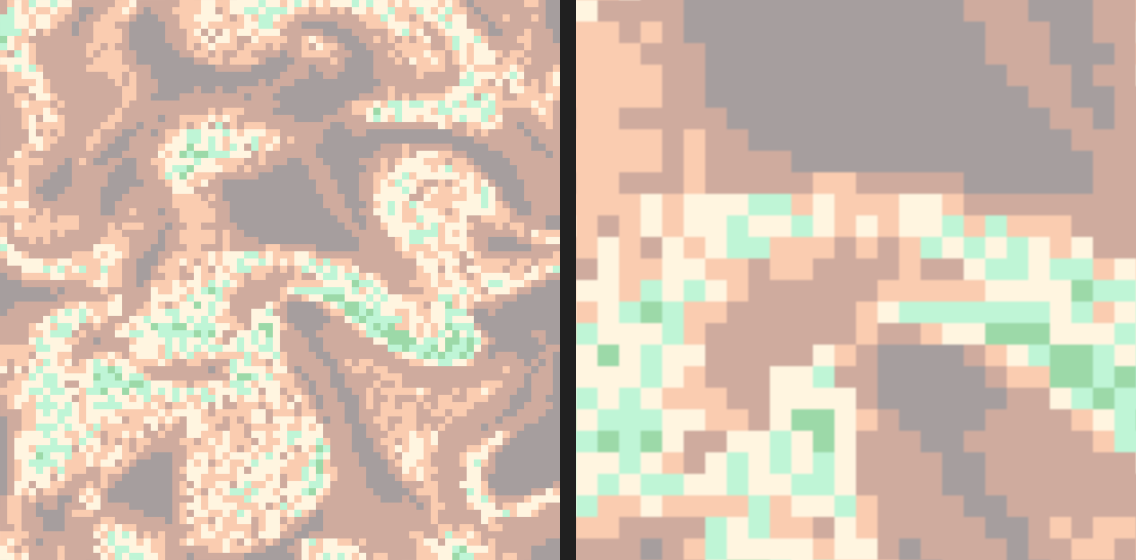
Left, the full canvas; right, a detail of the centre.
A three.js fragment shader for this texture:

```glsl
// Blocky pastel terrain: winding grey and mauve bands around speckled cream and mint patches.
varying vec2 vUv;

const float CELLS = 78.0;

float hash(vec2 p) {
  vec3 q = fract(vec3(p.xyx) * 0.1031);
  q += dot(q, q.yzx + 33.33);
  return fract((q.x + q.y) * q.z);
}

// Unit gradient at a lattice point, dotted with the offset from it.
float corner(vec2 lattice, vec2 offset) {
  float angle = 6.2832 * hash(lattice + 17.0);
  return dot(vec2(cos(angle), sin(angle)), offset);
}

float gradientNoise(vec2 p) {
  vec2 i = floor(p);
  vec2 f = p - i;
  vec2 u = f * f * (3.0 - 2.0 * f);
  vec2 e = vec2(1.0, 0.0);
  float low = mix(corner(i, f), corner(i + e, f - e), u.x);
  float high = mix(corner(i + e.yx, f - e.yx), corner(i + 1.0, f - 1.0), u.x);
  return mix(low, high, u.y);
}

// Warped noise height, scaled to a spread of about one.
float terrain(vec2 p) {
  vec2 warp = vec2(gradientNoise(p * 4.3 + 31.7), gradientNoise(p * 4.3 + 74.2));
  vec2 q = p + 0.36 * warp;
  float height = gradientNoise(q * 6.0 + 5.3);
  height += 0.45 * gradientNoise(q * 2.6 + 48.6);
  height += 0.40 * gradientNoise(q * 12.5 + 90.1);
  return height / 0.247;
}

// Flat colour of one cell; the grain grows on high ground.
vec3 cellColor(vec2 cell) {
  float height = terrain((cell + 0.5) / CELLS);
  float grain = hash(cell + 203.0) - 0.5;
  height += grain * mix(0.25, 1.9, smoothstep(-0.3, 1.0, height));

  vec3 grey = vec3(0.65, 0.62, 0.62);
  vec3 mauve = vec3(0.81, 0.67, 0.62);
  vec3 peach = vec3(0.98, 0.80, 0.69);
  vec3 cream = vec3(1.00, 0.96, 0.88);
  vec3 mint = vec3(0.75, 0.96, 0.84);
  vec3 green = vec3(0.61, 0.85, 0.66);

  vec3 color = mix(grey, mauve, step(-0.84, height));
  color = mix(color, peach, step(0.05, height));
  color = mix(color, cream, step(0.67, height));
  color = mix(color, mint, step(1.60, height));
  return mix(color, green, step(2.45, height));
}

void main() {
  // Blend the four nearest cells in a narrow seam to smooth the block edges.
  vec2 grid = vUv * CELLS - 0.5;
  vec2 cell = floor(grid);
  vec2 seam = smoothstep(0.41, 0.59, grid - cell);
  vec3 bottom = mix(cellColor(cell), cellColor(cell + vec2(1.0, 0.0)), seam.x);
  vec3 top = mix(cellColor(cell + vec2(0.0, 1.0)), cellColor(cell + 1.0), seam.x);
  gl_FragColor = vec4(mix(bottom, top, seam.y), 1.0);
}
```
